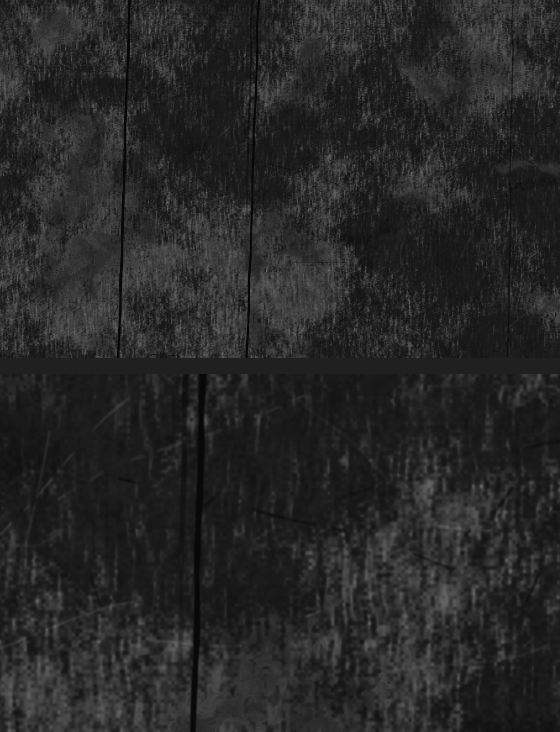
Top: the whole. Bottom: its middle third, enlarged.
Reproduce this texture procedurally as a WebGL 1 fragment shader.

```glsl
precision highp float;
uniform vec2 u_resolution;

float hash(vec2 p) {
  return fract(sin(dot(p, vec2(127.1, 311.7))) * 43758.5453);
}

float noise(vec2 p) {
  vec2 i = floor(p), f = fract(p);
  f = f * f * (3.0 - 2.0 * f);
  return mix(mix(hash(i), hash(i + vec2(1.0, 0.0)), f.x),
             mix(hash(i + vec2(0.0, 1.0)), hash(i + vec2(1.0)), f.x), f.y);
}

float fbm(vec2 p) {
  float sum = 0.0, gain = 0.43;
  for (int i = 0; i < 6; i++) {
    sum += gain * noise(p);
    p = mat2(1.6, 1.2, -1.2, 1.6) * p + 7.3;
    gain *= 0.6;
  }
  return sum;
}

// Distance to a segment
float segment(vec2 p, vec2 a, vec2 b) {
  vec2 ab = b - a;
  return length(p - a - ab * clamp(dot(p - a, ab) / dot(ab, ab), 0.0, 1.0));
}

// Stroke with a ragged rim
float smear(vec2 p, vec2 a, vec2 b, float width, float rough) {
  return smoothstep(width, width * 0.3, segment(p, a, b) + width * 2.4 * (rough - 0.4));
}

// Randomly placed, bent and broken hairline scratches
float scratches(vec2 p, float seed, float aspect, float soft) {
  float mask = 0.0;
  vec2 bent = p + 0.035 * vec2(noise(p * 8.0 + seed), noise(p * 8.0 - seed));
  for (int i = 0; i < 70; i++) {
    vec2 id = vec2(float(i), seed);
    vec2 start = vec2(hash(id) * aspect, hash(id + 3.7));
    float angle = mix(-0.9, 2.0, hash(id + 9.1));
    float reach = mix(0.03, 0.25, pow(hash(id + 5.3), 2.0));
    vec2 end = start + reach * vec2(cos(angle), sin(angle));
    float line = smoothstep(soft, 0.0, segment(bent, start, end));
    mask = max(mask, line * mix(0.2, 1.0, hash(id + 1.9)));
  }
  return mask * smoothstep(0.3, 0.65, noise(p * 80.0 + seed));
}

// Leaning gap between planks
float seam(vec2 p, float bottom, float lean, float width, float soft) {
  float x = bottom + lean * p.y + 0.005 * (noise(vec2(p.y * 14.0, bottom)) - 0.5);
  float ragged = width * (0.5 + noise(vec2(p.y * 40.0, bottom + 5.0)));
  return 1.0 - smoothstep(ragged, ragged + soft, abs(p.x - x));
}

void main() {
  vec2 p = gl_FragCoord.xy / u_resolution.y;
  float aspect = u_resolution.x / u_resolution.y;
  float soft = 0.0028;

  // Wood fibre, grit and slanted scuffing
  vec2 wavy = p + 0.006 * vec2(noise(p * 30.0), noise(p * 30.0 + 9.0));
  float fibre = noise(wavy * vec2(250.0, 48.0));
  float grit = noise(p * 290.0 + 3.0);
  float scuff = noise(mat2(0.8, -0.6, 0.6, 0.8) * wavy * vec2(70.0, 190.0));
  float rough = fbm(p * 24.0);
  float grain = 0.3 * fibre + 0.28 * grit + 0.14 * scuff + 0.28 * rough;

  // Broad light: pale lower left, dim right side
  vec2 warp = vec2(fbm(p * 5.0 + 4.0), fbm(p * 5.0 + 17.0)) - 0.5;
  vec2 q = p + 0.2 * warp;
  float low = smoothstep(0.55, 0.3, q.y) * smoothstep(1.2, 0.75, q.x);
  float upper = smoothstep(0.6, 1.0, q.y) * smoothstep(0.85, 0.55, q.x);
  float light = 0.25 + 0.6 * low + 0.3 * upper - 0.08 * smoothstep(0.7, 1.3, p.x);

  // Worn paint
  float cover = fbm(q * 6.5) + 0.7 * (grain - 0.5) + 0.3 * (light - 0.4);
  float tone = mix(0.105, 0.25, smoothstep(0.34, 0.78, cover));
  tone *= 0.5 + 1.02 * grain;
  tone += 0.07 * smoothstep(0.62, 0.95, fibre) * grit;

  // Pale scrapes on the right boards
  float ragged = mix(rough, grain, 0.4);
  float scrape = smear(q, vec2(1.28, 0.81), vec2(1.4, 0.77), 0.024, ragged);
  scrape = max(scrape, smear(q, vec2(1.4, 0.77), vec2(1.57, 0.77), 0.03, ragged));
  scrape = max(scrape, smear(q, vec2(1.12, 0.87), vec2(1.25, 0.74), 0.018, ragged));
  scrape = max(scrape, smear(q, vec2(1.47, 0.53), vec2(1.57, 0.52), 0.03, ragged));
  tone = mix(tone, 0.12 + 0.2 * grain, 0.7 * scrape);

  // Dark stains
  float stain = 0.7 * smoothstep(0.63, 0.74, fbm(q * 7.0 + 31.0) + 0.5 * (grain - 0.5));
  stain = max(stain, smear(q, vec2(1.04, 0.32), vec2(1.12, 0.34), 0.045, ragged));
  stain = max(stain, smear(q, vec2(1.05, 0.2), vec2(1.06, 0.26), 0.04, ragged));
  stain = max(stain, smear(q, vec2(1.43, 0.4), vec2(1.56, 0.48), 0.02, ragged));
  tone = mix(tone, 0.035 + 0.09 * grain, 0.75 * stain);

  // Scratches
  tone += 0.09 * scratches(p, 2.0, aspect, soft);
  tone *= 1.0 - 0.5 * scratches(p, 13.0, aspect, soft);

  // Plank gaps with a faint lit edge
  tone += 0.06 * seam(p, 0.341, 0.03, 0.001, soft) * grit;
  float gap = seam(p, 0.332, 0.03, 0.002, soft);
  gap = max(gap, seam(p, 0.69, 0.032, 0.0015, soft));
  gap = max(gap, 0.6 * smoothstep(0.2, 0.7, p.y) * seam(p, 0.678, 0.026, 0.001, soft));
  gap = max(gap, 0.6 * seam(p, 1.419, 0.014, 0.0004, soft));
  tone = mix(tone, 0.03, gap);

  gl_FragColor = vec4(vec3(clamp(tone, 0.02, 0.38)), 1.0);
}
```
